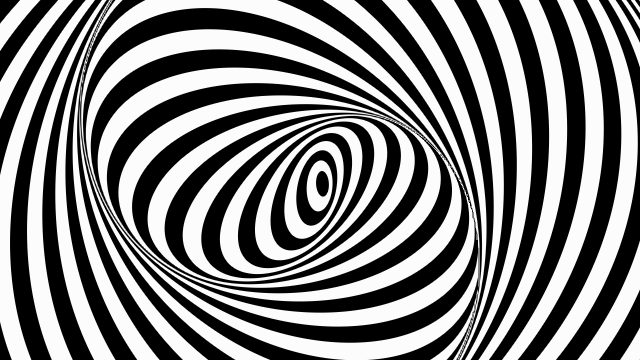
Reproduce this background procedurally as a Shadertoy shader.

```glsl
#define RING_STEP 0.0397
#define TURN_PER_RING 0.1288
#define FLAT_RING 13.6
#define MAX_RINGS 64.0
#define INNER_ASPECT 0.5
#define OUTER_ASPECT 0.88
#define OUTER_CENTER vec2(-0.1123, -0.0046)
#define CENTER_DRIFT vec2(0.1273, -0.0475)
#define INK vec3(0.0)
#define PAPER vec3(0.99)

const float PI = 3.14159265;

// The ring centers drift along a short arc, then settle
vec2 ringCenter(float ring) {
    float slide = pow(max(1.0 - ring / 21.0, 0.0), 1.35);
    float sag = sin(0.126 * min(ring, 21.0));
    return OUTER_CENTER + CENTER_DRIFT * vec2(slide, sag);
}

// Each ring is an ellipse, turned and rounded a little more than the last
bool insideRing(vec2 p, float ring) {
    float angle = TURN_PER_RING * (FLAT_RING - ring);
    float c = cos(angle), s = sin(angle);
    vec2 d = p - ringCenter(ring);
    vec2 local = vec2(c * d.x + s * d.y, c * d.y - s * d.x);

    float aspect = mix(INNER_ASPECT, OUTER_ASPECT, smoothstep(0.0, 42.0, ring));
    float major = RING_STEP * ring / sqrt(1.0 + aspect * aspect);
    return length(vec2(local.x, local.y / aspect)) < major;
}

// Bisect for the fractional ring that passes through the point
float ringAt(vec2 p) {
    float low = 0.0, high = MAX_RINGS;
    for (int i = 0; i < 20; i++) {
        float middle = 0.5 * (low + high);
        if (insideRing(p, middle)) high = middle;
        else low = middle;
    }
    return 0.5 * (low + high);
}

void mainImage(out vec4 fragColor, in vec2 fragCoord) {
    vec2 p = (fragCoord - 0.5 * iResolution.xy) / iResolution.y;
    float ring = ringAt(p);

    // Alternate the bands, with edges one screen sample wide
    float edgeWidth = max(length(vec2(dFdx(ring), dFdy(ring))), 0.0001);
    float ink = clamp(0.5 + sin(PI * ring) / (PI * edgeWidth), 0.0, 1.0);
    fragColor = vec4(mix(PAPER, INK, ink), 1.0);
}
```
